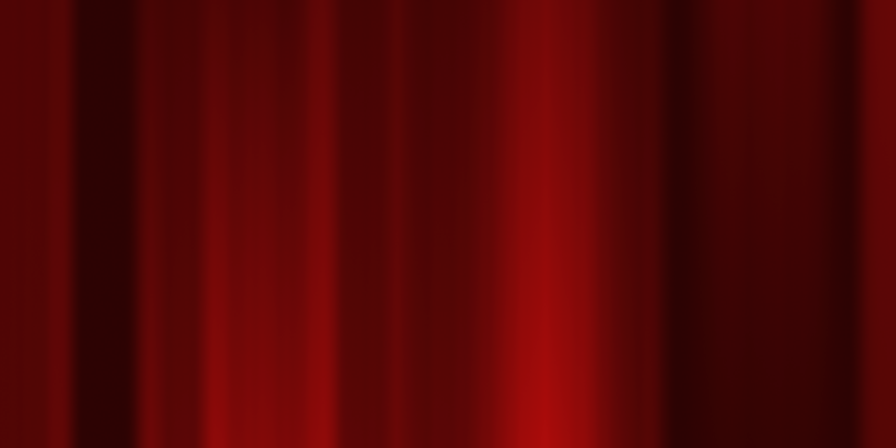
This background is drawn by a WebGL 1 fragment shader. Its source:

```glsl
precision highp float;
// Dark red stage curtain: soft vertical folds with light rising from below.
uniform vec2 u_resolution;

const vec3 CLOTH_TINT = vec3(1.0, 0.068, 0.062);
const float SHADOW_LEVEL = 0.175;   // red level in the deepest folds
const float STREAK_STRENGTH = 0.011;
const float STREAK_FREQUENCY = 88.0;
const float GRAIN_STRENGTH = 0.004;

// Light at height y, given as vec2(bottom, top).
float lightAt(float y, vec2 light) {
  return mix(light.x, light.y, y);
}

// Flat fold between two edges, each with its own softness.
float panel(float x, vec2 edges, vec2 soft) {
  return smoothstep(edges.x - soft.x, edges.x + soft.x, x)
       * (1.0 - smoothstep(edges.y - soft.y, edges.y + soft.y, x));
}

// Rounded fold with a bright crest.
float ridge(float x, float center, float width) {
  float d = (x - center) / width;
  return exp(-d * d);
}

// Fine vertical threads from layered sines.
float streaks(float x, float y) {
  float sum = 0.0;
  float amplitude = 1.0;
  float frequency = STREAK_FREQUENCY;
  for (int i = 0; i < 4; i++) {
    float phase = float(i) * 2.3 + 0.3 * sin(y * 2.0 + float(i));
    sum += amplitude * sin(x * frequency + phase);
    frequency *= 1.73;
    amplitude *= 0.66;
  }
  return sum;
}

// Broad folds across the whole curtain.
float broadFolds(float x, float y) {
  float level = SHADOW_LEVEL;
  level += panel(x, vec2(-0.1, 0.081), vec2(0.01, 0.012)) * lightAt(y, vec2(0.14, 0.13));
  level += panel(x, vec2(0.155, 0.738), vec2(0.017, 0.018)) * lightAt(y, vec2(0.18, 0.095));
  level += panel(x, vec2(0.229, 0.376), vec2(0.012, 0.014)) * lightAt(y, vec2(0.15, 0.03));
  level += panel(x, vec2(0.537, 0.68), vec2(0.018, 0.04)) * lightAt(y, vec2(0.09, 0.03));
  level += panel(x, vec2(0.785, 0.924), vec2(0.03, 0.022)) * lightAt(y, vec2(0.03, 0.12));
  level += panel(x, vec2(0.962, 1.1), vec2(0.016, 0.01)) * lightAt(y, vec2(0.16, 0.22));
  return level;
}

// Narrow crests and creases on top of the broad folds.
float crests(float x, float y) {
  float level = ridge(x, 0.61, 0.052) * lightAt(y, vec2(0.22, 0.15));
  level += ridge(x, 0.355, 0.016) * lightAt(y, vec2(0.06, 0.075));
  level += ridge(x, 0.24, 0.02) * lightAt(y, vec2(0.045, 0.01));
  level += ridge(x, 0.063, 0.015) * lightAt(y, vec2(0.08, 0.02));
  level += ridge(x, 0.167, 0.014) * lightAt(y, vec2(0.07, 0.01));
  level += ridge(x, 0.442, 0.014) * 0.04;
  level -= ridge(x, 0.32, 0.013) * 0.03;
  level -= ridge(x, 0.71, 0.025) * lightAt(y, vec2(0.03, 0.01));
  return level;
}

float hash(vec2 p) {
  return fract(sin(dot(p, vec2(127.1, 311.7))) * 43758.5);
}

void main() {
  vec2 uv = gl_FragCoord.xy / u_resolution;
  float level = broadFolds(uv.x, uv.y) + crests(uv.x, uv.y);

  // Threads show more on lit cloth; grain hides banding.
  level += streaks(uv.x, uv.y) * STREAK_STRENGTH * smoothstep(0.1, 0.45, level);
  level += (hash(floor(uv * vec2(512.0, 256.0))) - 0.5) * GRAIN_STRENGTH;

  gl_FragColor = vec4(clamp(level * CLOTH_TINT, 0.0, 1.0), 1.0);
}
```
